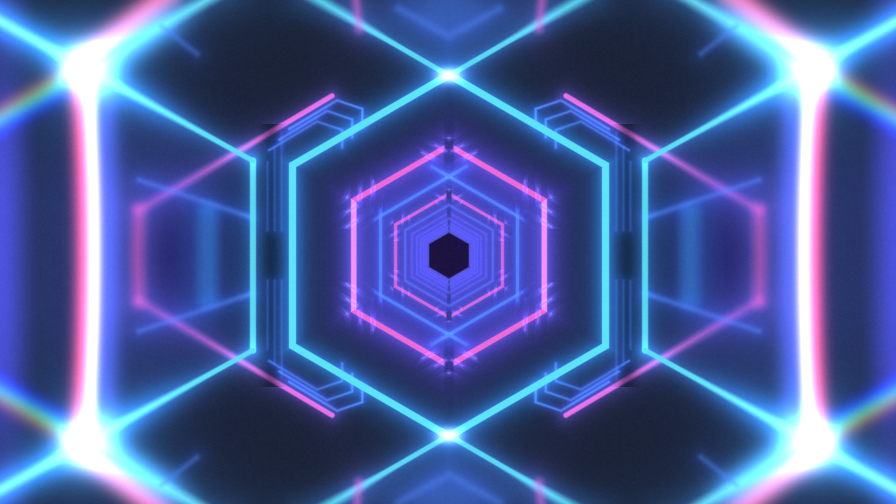
Reproduce this background procedurally as a WebGL 2 fragment shader.

```glsl
#version 300 es
precision highp float;
// Neon hexagon tunnel: rings recede by perspective inside a mirrored frame.
// Beams, blurred side chambers and hot pillars are built from segment
// distances, each drawn as a soft core with a coloured halo.
uniform vec2 u_resolution;
out vec4 fragColor;

#define CENTER vec2(.002, -.007)
#define NODE vec2(.717, .372)
#define APEX vec2(0, .357)
#define RING_START 3.22
#define RING_STEP 2.07
#define RINGS 11
#define CYAN vec3(.36, .89, .96)
#define BLUE vec3(.33, .52, .94)
#define PINK vec3(.95, .42, .84)
#define VIOLET vec3(.4, .34, .84)
#define NAVY vec3(.105, .135, .215)
#define GRAIN .012

float hash(vec2 p) {
  return fract(sin(dot(p, vec2(127.1, 311.7))) * 43758.5453);
}

float seg(vec2 p, vec2 a, vec2 b) {
  vec2 v = b - a;
  return length(p - a - v * clamp(dot(p - a, v) / dot(v, v), 0., 1.));
}

float hexRadius(vec2 q) {
  return max(q.x, .5 * q.x + .866 * q.y);
}

float bump(float x, float width) {
  return exp(-x * x / (width * width));
}

// Adds a halo, then lays the core over it.
void neon(inout vec3 col, float d, float w, float blur, vec3 tint, float gain) {
  float soft = blur + .6 / u_resolution.y;
  float halo = exp(-max(d - w, 0.) / (3. * w + blur));
  col += tint * vec3(.4, .55, .85) * halo * .42 * gain;
  col = mix(col, tint, gain * (1. - smoothstep(w - soft, w + soft, d)));
}

vec3 background(vec2 q) {
  float h = hexRadius(q);
  vec3 col = NAVY;
  col += vec3(.05, .07, .19) * smoothstep(.4, .6, q.x) * (1. - smoothstep(.08, .42, q.y));
  // Violet rim, purple core glow and light spilled by the cyan frame
  col += vec3(.14, .12, .46) * smoothstep(.81, .89, q.x) * (1. - .5 * smoothstep(.2, .4, q.y));
  col += vec3(.1, .07, .32) * bump(h - .17, .075);
  col += vec3(.12, .11, .36) * bump(h, .12);
  col += vec3(.1, .2, .42) * bump(length(q - vec2(0, .49)), .11);
  return col + vec3(.02, .12, .24) * exp(-abs(h - .31) / .025);
}

void sideChamber(inout vec3 col, vec2 q) {
  float far = smoothstep(.3, .6, q.x);
  // Ghost hexagon in pink, with a blue inner pane
  vec2 corner = vec2(.615, .09);
  col = mix(col, vec3(.1, .08, .25), .7 * bump(q.x - .555, .04) * bump(q.y, .12));
  neon(col, seg(q, vec2(.618, 0), corner), .012, .016, PINK * .76, .75);
  neon(col, seg(q, corner, vec2(.232, .317)), .005, .001 + .013 * far, PINK, .92 - .4 * far);
  neon(col, seg(q, vec2(.479, 0), vec2(.479, .085)), .019, .016, vec3(.2, .42, .75), .8);
  neon(col, seg(q, vec2(.615, .15), vec2(.39, .075)), .003, .007, BLUE, .6);
  // Narrow dark gap, nested brackets and wall bars
  col *= 1. - .45 * bump(q.x - .353, .02) * step(q.y, .26);
  for (int i = 0; i < 3; i++) {
    float k = float(i), x = .332 + .014 * k;
    vec2 top = vec2(.222 + .02 * k, .308 - .021 * k);
    vec2 inner = top - vec2(.05, .017);
    float d = min(seg(q, top, top + vec2(.095, -.057)), seg(q, top, inner));
    d = min(d, seg(q, inner, inner - vec2(0, .035)));
    neon(col, d, .0022, .001, BLUE, .8 - .12 * k);
    neon(col, seg(q, vec2(x, .05), vec2(x, .245 - .03 * k)), .002, .002, BLUE * .65, .5);
  }
}

void tunnel(inout vec3 col, vec2 q) {
  float h = hexRadius(q);
  bool onSide = q.x > 1.732 * q.y;
  float along = onSide ? q.y : abs(.5 * q.y - .866 * q.x);
  for (int i = 0; i < RINGS; i++) {
    float k = float(i), a = 1. / (RING_START + RING_STEP * k);
    bool pink = i % 2 == 1;
    vec3 tint = i == 0 ? CYAN : (pink ? PINK : BLUE);
    tint = mix(tint, VIOLET, smoothstep(2.5, 5., k));
    if (i == 1 && onSide) tint += vec3(.03, .16, .14);
    float gap = pink ? smoothstep(.03, .07, q.x / a) : 1.;
    neon(col, abs(h - a), (pink ? .029 : .023) * a, .0006, tint, gap * exp(-.04 * k));
    // Crossed tips and broken struts
    vec2 tip = vec2(0, a * 1.155);
    if (i == 2) neon(col, seg(q, tip, tip + a * vec2(.25, .144)), .02 * a, .001, tint, .85);
    if (i > 0 && i < 4) {
      float slot = (along + .6 * (h - a)) / a * 13.;
      float mask = step(.28, along / a) * step(.45, hash(vec2(floor(slot), k + 2.)));
      float strut = max(abs(fract(slot) - .5) * a / 13., abs(h - a * 1.02) - .05 * a);
      neon(col, strut, .011 * a, .001, mix(tint, BLUE, .4), .65 * mask);
    }
  }
  col = mix(col, vec3(.11, .075, .25), 1. - smoothstep(.037, .041, h));
}

void outerBeams(inout vec3 col, vec2 q) {
  float spread = smoothstep(.42, .75, q.x), lift = smoothstep(.41, .5, q.y);
  vec2 ray = q - NODE;
  // Hot pillar and its bent end, red outside and blue inside
  float pillar = ray.x + .013 * (1. - q.y * q.y / (NODE.y * NODE.y));
  vec3 hot = vec3(.85, .2, .28) * bump(pillar - .019, .022);
  hot += vec3(.16, .2, .5) * bump(pillar + .026, .03) + vec3(.75, .8, .85) * bump(pillar, .015);
  col += hot * (1. - smoothstep(.34, .41, q.y));
  col += vec3(.75, .25, .35) * bump(seg(q, NODE + .014, vec2(.56, .52)), .028);
  // Crossing beams, dispersed into a spectrum past the pillar
  vec2 bend = vec2(.389, .188);
  float rising = seg(q, bend, vec2(.93, .487)), leaning = seg(q, NODE, vec2(.44, .53));
  col += vec3(.05, .25, .45) * spread * bump(rising, .035);
  col += vec3(.2, .5, .65) * bump(leaning, .035) * smoothstep(.46, .62, q.x);
  neon(col, seg(q, vec2(bend.x, 0), bend), .006, .001, CYAN, .92);
  neon(col, rising, .005 + .003 * spread, .001 + .009 * spread, CYAN + .2 * spread, .95);
  neon(col, leaning, .008, .012, CYAN + .1, .85);
  vec3 band = (.866 * ray.y + .5 * ray.x + vec3(-.012, 0, .016)) / .02;
  col += vec3(.3, .42, .42) * exp(-band * band) * smoothstep(0., .06, ray.x);
  col += vec3(.5, .72, .8) * bump(length(ray), .052) + vec3(.05, .15, .25) * bump(length(ray), .13);
  // Upper cross and blurred ghosts above it
  neon(col, seg(q, APEX, vec2(.28, .519)), .005 + .003 * lift, .001 + .009 * lift, CYAN, .9);
  neon(col, seg(q, vec2(.185, .51), vec2(.178, .45)), .007, .01, PINK, .55);
  neon(col, seg(q, vec2(0, .435), vec2(.1, .49)), .005, .01, BLUE, .45);
  neon(col, seg(q, vec2(.5, .4), vec2(.57, .455)), .003, .008, BLUE, .5);
  col += .7 * bump(length((q - APEX) * vec2(.6, 1)), .014);
}

void main() {
  vec2 uv = (gl_FragCoord.xy - .5 * u_resolution) / u_resolution.y;
  vec2 q = abs(uv - CENTER);
  vec3 col = background(q);
  sideChamber(col, q);
  tunnel(col, q);
  outerBeams(col, q);
  col += GRAIN * (hash(floor(uv * 288.)) - .5);
  fragColor = vec4(clamp(col, 0., 1.), 1);
}
```
